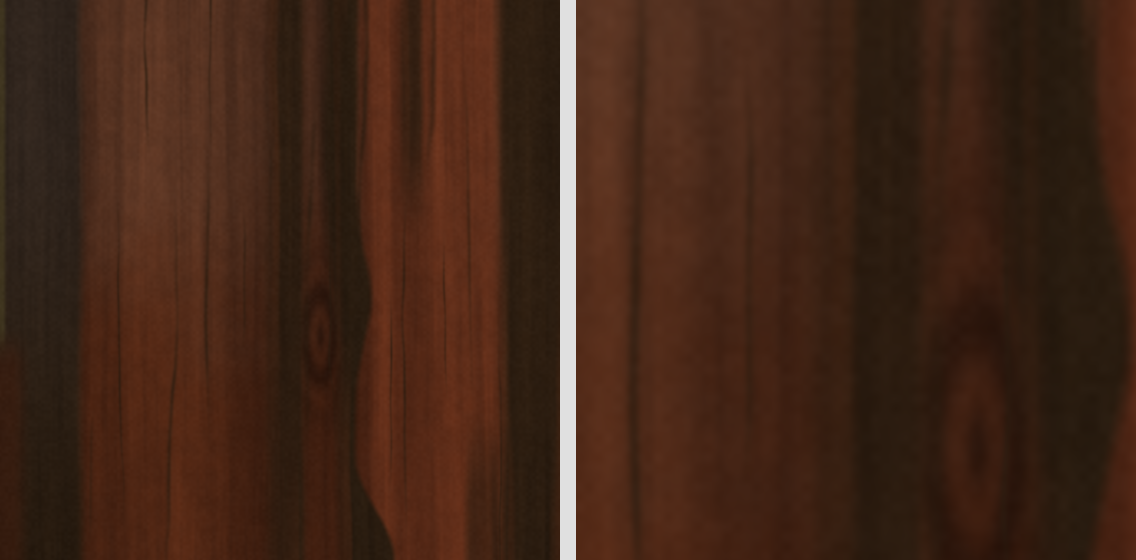
Left, the full canvas; right, a detail of the centre.
Give the GLSL for this texture, as a three.js fragment shader.

```glsl
varying vec2 vUv;

float hash(vec2 p) {
  return fract(sin(dot(p, vec2(127.1, 311.7))) * 43758.5453);
}

float noise(vec2 p) {
  vec2 cell = floor(p);
  vec2 f = fract(p);
  f = f * f * (3.0 - 2.0 * f);
  float low = mix(hash(cell), hash(cell + vec2(1.0, 0.0)), f.x);
  float high = mix(hash(cell + vec2(0.0, 1.0)), hash(cell + vec2(1.0, 1.0)), f.x);
  return mix(low, high, f.y);
}

float fbm(vec2 p) {
  float sum = 0.0;
  float weight = 0.5;
  for (int i = 0; i < 4; i++) {
    sum += weight * noise(p);
    p = p * 2.03 + 17.3;
    weight *= 0.5;
  }
  return sum / 0.9375;
}

// Soft vertical stripe between two edges
float band(float x, float left, float right, float softLeft, float softRight) {
  return smoothstep(left - softLeft, left + softLeft, x)
       * (1.0 - smoothstep(right - softRight, right + softRight, x));
}

float bump(float x, float center, float width) {
  float d = (x - center) / width;
  return exp(-d * d);
}

// Thin tapering cracks that run along the grain
float cracks(vec2 p, float left, float right) {
  float dark = 0.0;
  for (int i = 0; i < 18; i++) {
    float id = float(i);
    float seed = hash(vec2(id, 3.7));
    float x = mix(left, right, (id + seed) / 18.0);
    x += 0.03 * (noise(vec2(id * 7.1, p.y * 2.2)) - 0.5);
    x += 0.006 * (noise(vec2(id * 3.3, p.y * 14.0)) - 0.5);
    float middle = hash(vec2(id, 9.2));
    float reach = mix(0.12, 0.42, hash(vec2(id, 5.4)));
    float taper = 1.0 - smoothstep(0.3, 1.0, abs(p.y - middle) / reach);
    float width = mix(0.002, 0.0055, hash(vec2(id, 1.8)));
    float broken = 0.4 + 0.6 * noise(vec2(id * 5.0, p.y * 16.0));
    dark = max(dark, bump(p.x, x, width) * taper * broken);
  }
  return dark;
}

// Dark heartwood stripes, with one wandering edge right of the middle
float heartwood(vec2 p) {
  float x = p.x + 0.014 * (fbm(vec2(p.x * 9.0, p.y * 3.5)) - 0.5);
  float ragged = 0.016 * (noise(vec2(p.x * 60.0, p.y * 3.0)) - 0.5);
  float edge = 0.638 + 0.027 * bump(p.y, 0.47, 0.10) + 0.065 * (1.0 - smoothstep(0.0, 0.18, p.y));
  float inner = 0.578 + 0.03 * (1.0 - smoothstep(0.3, 0.75, p.y));
  float dark = band(x, -0.2, 0.146, 0.01, 0.012);
  dark = max(dark, 0.85 * band(x + ragged, 0.482, 0.542, 0.018, 0.014));
  dark = max(dark, band(x, inner, edge, 0.016, 0.007));
  dark = max(dark, 0.95 * band(x + ragged, 0.895, 1.2, 0.02, 0.01));
  dark = max(dark, 0.75 * band(x, 0.718, 0.752, 0.01, 0.007) * smoothstep(0.55, 0.8, p.y));
  float tongue = band(x + ragged, 0.835, 0.89, 0.012, 0.01);
  return max(dark, 0.6 * tongue * (1.0 - smoothstep(0.1, 0.3, p.y)));
}

// Oval growth rings between the two middle stripes
float rings(vec2 p, vec2 center) {
  vec2 d = (p - center) / vec2(0.045, 0.15);
  float r = length(d) + 0.25 * (noise(p * vec2(30.0, 9.0)) - 0.5);
  return (0.5 + 0.5 * sin(r * 13.0)) * (1.0 - smoothstep(0.6, 1.3, r));
}

void main() {
  vec2 p = vUv;
  vec3 greyBrown = vec3(0.35, 0.205, 0.135);
  vec3 redBrown = vec3(0.325, 0.155, 0.08);
  vec3 rust = vec3(0.38, 0.178, 0.098);
  vec3 ebony = vec3(0.16, 0.108, 0.06);
  vec3 slate = vec3(0.185, 0.142, 0.112);
  vec3 olive = vec3(0.27, 0.23, 0.13);

  // Lighter wood: greyer at the top, redder below and to the right
  float warp = 0.02 * (fbm(p * vec2(5.0, 2.0)) - 0.5);
  float gx = p.x + warp;
  float greying = smoothstep(0.3, 0.75, p.y + 0.3 * (fbm(p * 5.0) - 0.5));
  vec3 wood = mix(redBrown, greyBrown, greying);
  wood = mix(wood, rust, 0.8 * band(gx, 0.64, 0.90, 0.02, 0.03));
  wood *= 1.0 - 0.14 * band(gx, 0.13, 0.22, 0.01, 0.008);
  wood *= 1.0 - 0.25 * band(gx, 0.42, 0.66, 0.07, 0.01);
  wood *= 1.0 - 0.14 * band(gx, 0.70, 0.775, 0.01, 0.01);

  // Grain at three widths
  float broad = fbm(vec2(gx * 22.0, p.y * 1.2)) - 0.5;
  float fine = noise(vec2(gx * 85.0, p.y * 2.5)) - 0.5;
  float hair = noise(vec2(gx * 190.0, p.y * 7.0)) - 0.5;
  wood *= 1.0 + 0.30 * broad + 0.13 * fine + 0.07 * hair;
  wood *= 1.0 - 0.3 * rings(p, vec2(0.572, 0.40));
  wood = mix(wood, ebony, 0.65 * cracks(p, 0.17, 0.9));

  // Dark stripes, greyer at the left and top
  vec3 dark = mix(ebony, slate, (1.0 - smoothstep(0.1, 0.3, p.x)) * smoothstep(0.0, 0.8, p.y));
  dark = mix(dark, redBrown, 0.4 * smoothstep(0.58, 0.85, noise(vec2(gx * 55.0, p.y * 1.5))) * step(0.4, p.x));
  dark *= 1.0 + 0.25 * broad + 0.16 * fine + 0.08 * hair;
  vec3 color = mix(wood, dark, heartwood(p));

  // Left rim: pale strip above, reddish wood below
  float upper = smoothstep(0.34, 0.42, p.y);
  color = mix(color, olive, 0.75 * upper * (1.0 - smoothstep(0.004, 0.014, p.x)));
  color = mix(color, redBrown * 0.72, 0.7 * (1.0 - upper) * (1.0 - smoothstep(0.02, 0.06, p.x)));

  // Soft mottling and speckle
  color *= 1.0 + 0.13 * (fbm(p * vec2(55.0, 40.0)) - 0.5);
  color += 0.016 * (noise(p * 170.0) - 0.5);
  gl_FragColor = vec4(color, 1.0);
}
```
